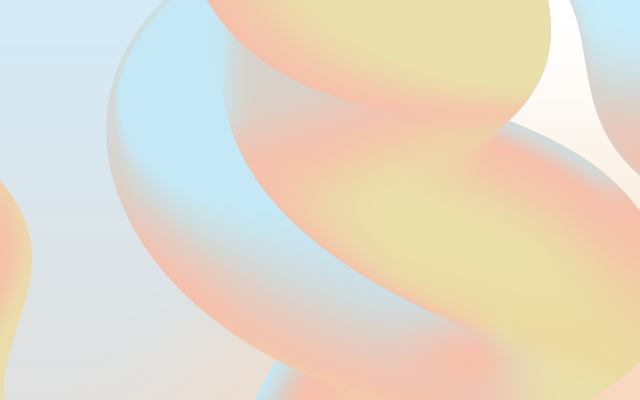
Reproduce this background procedurally as a Shadertoy shader.

```glsl
// Soft folded ribbons in sky, peach and butter over a pale backdrop.
// Each outline is a cubic curve; the signed distance to it and the position
// along it drive both the coverage and the colour ramps.

const vec3 SKY = vec3(0.77, 0.91, 0.96);
const vec3 MIST = vec3(0.85, 0.825, 0.795);
const vec3 PEACH = vec3(0.965, 0.75, 0.67);
const vec3 BUTTER = vec3(0.915, 0.875, 0.665);
const vec3 SAND = vec3(0.94, 0.815, 0.67);

vec2 cubic(vec2 a, vec2 b, vec2 c, vec2 d, float t) {
    float s = 1.0 - t;
    return s * s * s * a + 3.0 * s * t * (s * b + t * c) + t * t * t * d;
}

// x: signed distance, positive on the left of travel; y: position along curve.
// The ends continue as straight lines.
vec2 curveEdge(vec2 p, vec2 a, vec2 b, vec2 c, vec2 d) {
    const int STEPS = 28;
    vec2 best = vec2(1e3, 0.0);
    vec2 start = a;
    for (int i = 0; i < STEPS; i++) {
        vec2 end = cubic(a, b, c, d, float(i + 1) / float(STEPS));
        vec2 dir = end - start, rel = p - start;
        float h = clamp(dot(rel, dir) / dot(dir, dir),
                        i == 0 ? -99.0 : 0.0, i == STEPS - 1 ? 99.0 : 1.0);
        float dist = length(rel - dir * h);
        if (dist < abs(best.x)) {
            float side = dir.x * rel.y - dir.y * rel.x < 0.0 ? -1.0 : 1.0;
            best = vec2(dist * side, clamp((float(i) + h) / float(STEPS), 0.0, 1.0));
        }
        start = end;
    }
    return best;
}

float cover(float d, float softness) {
    return smoothstep(-softness, softness, d);
}

// Rim light that decays inward from an edge
float rimGlow(float d, float width) {
    return exp(-max(d, 0.0) / width);
}

vec3 ramp(vec3 a, vec3 b, vec3 c, float s) {
    return mix(mix(a, b, smoothstep(-0.1, 0.6, s)), c, smoothstep(0.3, 1.0, s));
}

vec3 backdrop(vec2 p) {
    vec3 left = mix(vec3(0.88, 0.88, 0.875), vec3(0.83, 0.92, 0.97), p.y);
    left = mix(left, vec3(0.93, 0.87, 0.82), smoothstep(0.1, 0.75, p.x - p.y));
    vec3 right = ramp(vec3(0.97, 0.84, 0.74), vec3(0.98, 0.925, 0.865), vec3(1.0), p.y);
    return mix(left, right, smoothstep(0.8, 1.3, p.x));
}

void mainImage(out vec4 fragColor, in vec2 fragCoord) {
    vec2 p = fragCoord / iResolution.xy * vec2(1.6, 1.0);
    float px = 0.8 / iResolution.y;
    vec3 col = backdrop(p);

    // Outlines
    vec2 outer = curveEdge(p, vec2(0.448, 1.038), vec2(0.073, 0.729), vec2(0.292, 0.188), vec2(0.942, 0.0));
    vec2 band = curveEdge(p, vec2(0.554, 0.854), vec2(0.538, 0.573), vec2(0.76, 0.321), vec2(1.292, 0.133));
    vec2 shoulder = curveEdge(p, vec2(1.635, 0.417), vec2(1.531, 0.6), vec2(1.375, 0.654), vec2(1.229, 0.717));
    vec2 corner = curveEdge(p, vec2(1.417, -0.031), vec2(1.521, 0.021), vec2(1.604, 0.083), vec2(1.667, 0.188));
    vec2 fold = curveEdge(p, vec2(1.0, 0.538), vec2(1.365, 0.688), vec2(1.417, 0.854), vec2(1.354, 1.063));
    vec2 lobe = curveEdge(p, vec2(0.49, 1.052), vec2(0.583, 0.844), vec2(0.792, 0.729), vec2(1.135, 0.702));
    vec2 tail = curveEdge(p, vec2(0.698, 0.115), vec2(0.663, 0.052), vec2(0.635, 0.004), vec2(0.615, -0.042));
    vec2 wing = curveEdge(p, vec2(1.392, 1.052), vec2(1.51, 0.898), vec2(1.404, 0.688), vec2(1.646, 0.525));
    vec2 drop = curveEdge(p, vec2(0.021, -0.063), vec2(-0.052, 0.167), vec2(0.233, 0.333), vec2(-0.042, 0.594));
    float body = cover(min(max(shoulder.x, fold.x), corner.x), px);
    float foldMask = cover(fold.x, px + 0.12 * smoothstep(0.35, 0.0, fold.y));

    // Side shapes
    vec3 wingCol = ramp(PEACH, MIST, SKY + 0.015, (p.y - 0.6 + 0.2 * (p.x - 1.5)) / 0.36);
    wingCol = mix(wingCol, MIST, 0.7 * rimGlow(wing.x, 0.015));
    col = mix(col, wingCol, cover(wing.x, px));
    vec3 dropCol = mix(mix(BUTTER, SAND, p.y), PEACH, smoothstep(0.0, 0.09, drop.x + 0.1 * (p.y - 0.3)));
    col = mix(col, dropCol, cover(drop.x, px));

    // Tail below the outer ribbon
    vec3 tailCol = ramp(SKY, MIST, PEACH, tail.x / 0.11);
    tailCol = mix(tailCol, SAND, smoothstep(0.75, 1.0, p.x));
    col = mix(col, tailCol, cover(tail.x, px) * body);

    // Outer blue ribbon, warming along its lower rim
    float rim = 0.02 + 0.4 * smoothstep(0.2, 0.95, outer.y);
    vec3 rimCol = mix(mix(SKY, MIST, smoothstep(0.0, 0.45, outer.y)), PEACH, smoothstep(0.35, 0.7, outer.y));
    vec3 outerCol = ramp(rimCol, mix(SKY, MIST, 0.75), SKY, max(outer.x, 0.0) / rim);
    outerCol = mix(outerCol, PEACH, 0.8 * rimGlow(outer.x, 0.05) * smoothstep(0.45, 0.75, outer.y));
    outerCol = mix(outerCol, SAND, 0.8 * rimGlow(outer.x, 0.02) * smoothstep(0.65, 0.9, outer.y));
    vec2 warm = (p - vec2(1.17, 0.1)) / vec2(0.16, 0.1);
    outerCol = mix(outerCol, PEACH, exp(-dot(warm, warm)));
    outerCol = mix(outerCol, BUTTER, smoothstep(1.18, 1.42, p.x));
    col = mix(col, outerCol, cover(outer.x, px) * body);

    // Middle band: shaded shoulder on the right, diagonal sheen in the fold
    vec3 shoulderCol = mix(PEACH, mix(SKY, MIST, 0.6), smoothstep(0.1, 0.45, shoulder.y));
    vec3 bandCol = mix(mix(shoulderCol, PEACH, smoothstep(0.0, 0.075, shoulder.x)), BUTTER, smoothstep(0.05, 0.29, shoulder.x));
    float sheen = dot(p - vec2(0.833, 0.642), vec2(0.34, -0.94));
    vec3 foldCol = ramp(mix(SKY, MIST, smoothstep(0.5, 0.64, p.x)), PEACH, BUTTER, (sheen + 0.16) / 0.35);
    bandCol = mix(bandCol, foldCol, foldMask);
    bandCol = mix(bandCol, vec3(0.925, 0.855, 0.63), smoothstep(0.5, 0.1, p.y) * 0.8);
    float glow = rimGlow(band.x, mix(0.13, 0.03, smoothstep(0.3, 0.8, band.y)));
    bandCol = mix(bandCol, PEACH, 0.9 * glow * smoothstep(0.15, 0.45, band.y) * smoothstep(1.0, 0.9, band.y));
    float bandSoft = 0.05 * smoothstep(0.85, 1.0, band.y) + 0.04 * smoothstep(0.12, 0.0, band.y);
    col = mix(col, bandCol, cover(band.x, px + bandSoft) * body);

    // Upper lobe, melting into the fold at its tip
    vec3 lobeCol = ramp(PEACH, SAND, BUTTER, max(lobe.x, 0.0) / mix(0.3, 0.11, lobe.y));
    float lobeMask = cover(lobe.x, px + 0.06 * smoothstep(0.75, 1.0, lobe.y));
    col = mix(col, lobeCol, lobeMask * foldMask);

    fragColor = vec4(col, 1.0);
}
```
